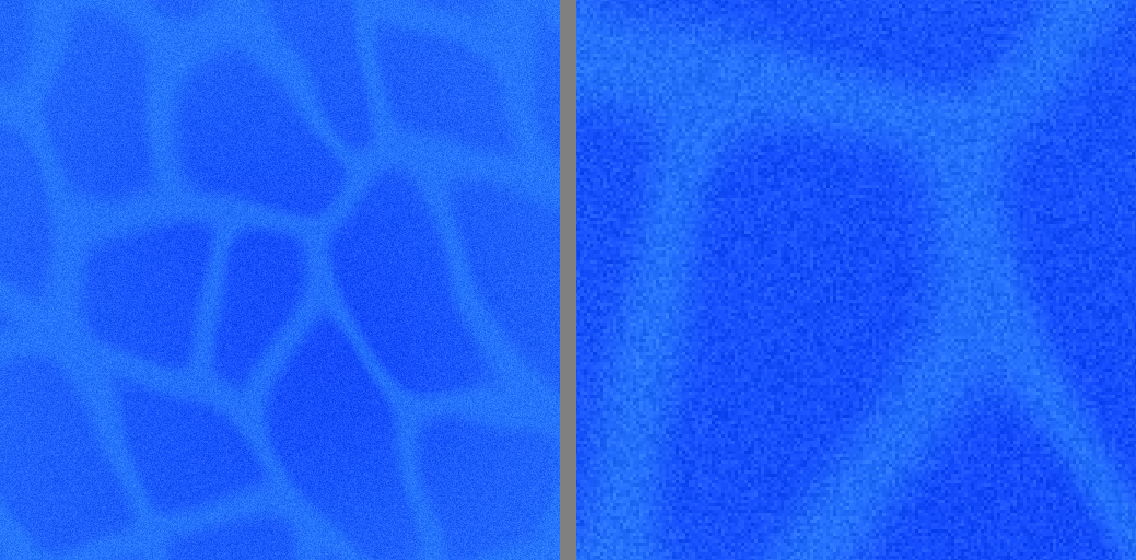
Left, the full canvas; right, a detail of the centre.
Give the GLSL for this texture, as a Shadertoy shader.

```glsl
#define CELL_SCALE vec2(4.1, 3.2)
#define SLANT 0.27
#define JITTER 0.85
#define WARP 0.05
#define RIBBON_WIDTH 0.075
#define RIBBON_BLUR 0.065
#define JUNCTION_ROUNDING 17.0
#define GRAIN_CELLS 512.0
#define GRAIN_AMOUNT 0.083
#define DEEP_BLUE vec3(0.08, 0.287, 0.99)
#define LIGHT_BLUE vec3(0.155, 0.47, 0.99)

vec2 hash22(vec2 p) {
    vec3 q = fract(vec3(p.xyx) * vec3(0.1031, 0.1030, 0.0973));
    q += dot(q, q.yzx + 33.33);
    return fract((q.xx + q.yz) * q.zy);
}

// Smooth two-channel value noise in the range -1 to 1
vec2 noise2(vec2 p) {
    vec2 cell = floor(p);
    vec2 f = fract(p);
    f = f * f * f * (f * (f * 6.0 - 15.0) + 10.0);
    vec2 low = mix(hash22(cell), hash22(cell + vec2(1.0, 0.0)), f.x);
    vec2 high = mix(hash22(cell + vec2(0.0, 1.0)), hash22(cell + 1.0), f.x);
    return 2.0 * mix(low, high, f.y) - 1.0;
}

vec2 cellPoint(vec2 cell) {
    return cell + 0.5 + JITTER * (hash22(cell + 57.0) - 0.5);
}

// Distance to the nearest cell wall, rounded where walls meet
float wallDistance(vec2 p) {
    vec2 home = floor(p);
    vec2 nearest = vec2(0.0);
    vec2 nearestCell = home;
    float best = 1e5;
    for (int y = -1; y <= 1; y++)
    for (int x = -1; x <= 1; x++) {
        vec2 cell = home + vec2(x, y);
        vec2 offset = cellPoint(cell) - p;
        float d = dot(offset, offset);
        if (d < best) {
            best = d;
            nearest = offset;
            nearestCell = cell;
        }
    }
    float sum = 0.0;
    for (int y = -2; y <= 2; y++)
    for (int x = -2; x <= 2; x++) {
        if (x == 0 && y == 0) continue;
        vec2 offset = cellPoint(nearestCell + vec2(x, y)) - p;
        float d = dot(0.5 * (nearest + offset), normalize(offset - nearest));
        sum += exp(-JUNCTION_ROUNDING * d);
    }
    return -log(sum) / JUNCTION_ROUNDING;
}

void mainImage(out vec4 fragColor, in vec2 fragCoord) {
    vec2 uv = fragCoord / iResolution.xy;

    // Wavy, slanted cell space
    vec2 p = uv + WARP * noise2(uv * 4.0 + 11.0) + 0.25 * WARP * noise2(uv * 9.0);
    p.x += SLANT * p.y;
    float wall = wallDistance(p * CELL_SCALE + 3.0);

    // Soft ribbons, broader towards the rim
    float rim = smoothstep(0.0, 0.75, length(uv - vec2(0.5, 0.4)));
    float width = RIBBON_WIDTH * (0.9 + 0.4 * rim + 0.25 * noise2(uv * 3.0 + 29.0).x);
    float ribbon = 1.0 - smoothstep(width - RIBBON_BLUR, width + RIBBON_BLUR, wall);

    // Deep pool in the middle, paler towards the rim
    float pool = 0.09 + 0.53 * rim + 0.07 * noise2(uv * 3.0 + 71.0).y;
    float tone = mix(pool, 0.81 + 0.15 * rim, ribbon);
    vec3 color = mix(DEEP_BLUE, LIGHT_BLUE, tone);

    // Fine film grain
    vec2 grain = hash22(floor(uv * GRAIN_CELLS) + 101.0);
    color += GRAIN_AMOUNT * (grain.x + grain.y - 1.0);

    fragColor = vec4(clamp(color, 0.0, 1.0), 1.0);
}
```
